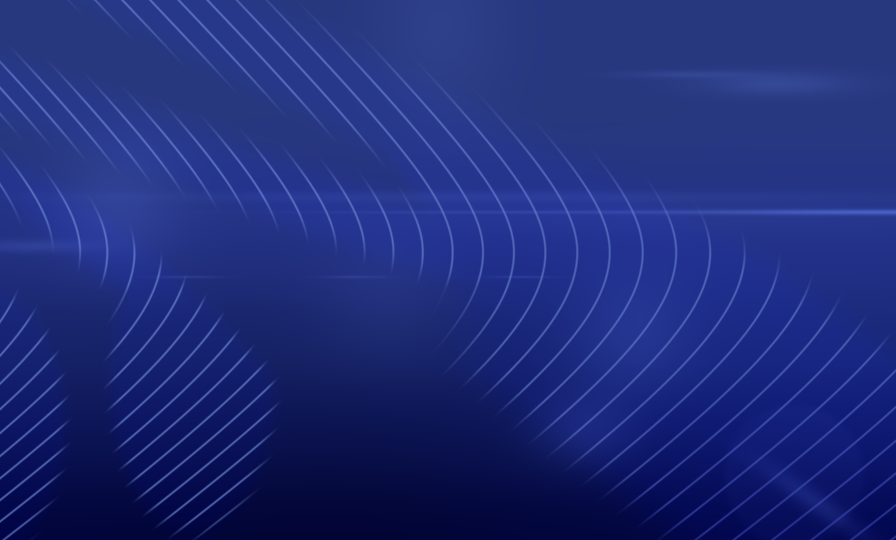
A Shadertoy shader for this background:

```glsl
const float APEX_Y = 0.467;

// Gaussian spot; unequal radii give streaks
float glow(vec2 p, vec2 center, vec2 radius) {
    vec2 q = (p - center) / radius;
    return exp(-dot(q, q));
}

float below(float value, float edge, float soft) {
    return 1.0 - smoothstep(edge - soft, edge + soft, value);
}

float ellipseMask(vec2 p, vec2 center, vec2 radius, float soft) {
    return below(length((p - center) / radius), 1.0, soft);
}

// Hyperbolic bend: x = horizontal setback, y = slope
vec2 bend(float y) {
    float dy = y - APEX_Y;
    float a = dy < 0.0 ? 0.141 : 0.23;
    float k = dy < 0.0 ? 1.0 : 1.42;
    float root = sqrt(dy * dy + a * a);
    return vec2(k * (root - a), k * dy / root);
}

// Repeated curves; x = line coverage, y = curve index
vec2 curveFamily(vec2 p, float startX, float spacing, float growth, float width, float pixel) {
    vec2 b = bend(p.y);
    float u = p.x + b.x - startX;
    float localGap = sqrt(max(spacing * spacing + 4.0 * growth * u, 0.0001));
    float n = 2.0 * u / (spacing + localGap);
    float d = abs(n - round(n)) * localGap / sqrt(1.0 + b.y * b.y);
    return vec2(1.0 - smoothstep(0.0, width + pixel, d), n);
}

// Wide band that sweeps from the upper left to the lower right
float sweepMask(vec2 p, float index) {
    float bulge = max(p.x - 1.196, 0.0);
    float top = smoothstep(-0.01, 0.09, p.y - (0.5 * p.x - 0.277 + 0.276 * bulge * bulge));
    float leftPart = below(p.y, 0.215 + 0.365 * p.x, 0.035);
    float rightPart = smoothstep(-0.02, 0.14, p.x - 0.81 - 1.25 * max(p.y - 0.68, 0.0));
    float upper = below(p.y, 0.5 * p.x - 0.076, 0.035);
    float lower = smoothstep(-0.01, 0.06, p.y - 0.08 - 0.36 * p.x);
    float gap = max(max(upper, lower), smoothstep(-5.0, -4.2, index));
    return top * max(leftPart, rightPart) * gap;
}

// Narrow ribbon on the left, ending in a rounded leaf
float ribbonMask(vec2 p) {
    float top = smoothstep(-0.01, 0.05, p.y - 0.27 - 0.45 * p.x - 0.7 * p.x * p.x);
    float wedge = below(p.y, 0.36 + 0.8 * p.x, 0.035) * below(p.x, 0.49, 0.02);
    float leaf = ellipseMask(p, vec2(0.359, 0.70), vec2(0.153, 0.285), 0.12);
    return top * max(wedge, leaf);
}

vec3 backdrop(float y) {
    vec3 c = mix(vec3(0.155, 0.218, 0.497), vec3(0.135, 0.19, 0.51), smoothstep(0.2, 0.45, y));
    c = mix(c, vec3(0.09, 0.14, 0.41), smoothstep(0.42, 0.66, y));
    c = mix(c, vec3(0.05, 0.085, 0.345), smoothstep(0.62, 0.82, y));
    return mix(c, vec3(0.006, 0.02, 0.235), smoothstep(0.76, 1.0, y));
}

void mainImage(out vec4 fragColor, in vec2 fragCoord) {
    // Height units, y measured downward
    vec2 uv = fragCoord / iResolution.xy;
    vec2 p = vec2(uv.x * 1.67, 1.0 - uv.y);
    float pixel = 1.0 / iResolution.y;
    vec3 haze = vec3(0.065, 0.08, 0.11);
    vec3 color = backdrop(p.y);

    // Broad shade and light
    color *= 1.0 - 0.12 * glow(p, vec2(0.62, 0.95), vec2(0.35, 0.25));
    color += vec3(0.01, 0.02, 0.07) * glow(p, vec2(1.55, 0.75), vec2(0.45, 0.32));
    color += haze * 0.4 * glow(p, vec2(0.82, 0.05), vec2(0.12, 0.16));
    color += haze * 0.7 * glow(p, vec2(0.22, 0.38), vec2(0.12, 0.12));
    color += haze * 0.4 * glow(p, vec2(0.72, 0.56), vec2(0.13, 0.12));
    color += haze * 0.7 * glow(p, vec2(1.18, 0.63), vec2(0.12, 0.11));
    color += haze * 0.8 * glow(p, vec2(1.09, 0.80), vec2(0.10, 0.07));

    // Horizontal streaks
    color += haze * 0.8 * glow(p, vec2(1.45, 0.155), vec2(0.14, 0.022));
    color += haze * 0.6 * glow(p, vec2(1.28, 0.138), vec2(0.12, 0.007));
    color += haze * 0.4 * glow(p, vec2(0.9, 0.365), vec2(0.7, 0.010));
    color += haze * 0.25 * glow(p, vec2(1.2, 0.40), vec2(0.8, 0.035));
    color += haze * 2.0 * glow(p, vec2(1.67, 0.393), vec2(0.36, 0.005));
    color += haze * 0.6 * glow(p, vec2(1.0, 0.393), vec2(0.4, 0.003));
    color += haze * 0.7 * glow(p, vec2(0.05, 0.456), vec2(0.12, 0.012));
    for (int i = 0; i < 3; i++) {
        color += haze * 0.7 * glow(p, vec2(0.35 + 0.31 * float(i), 0.513), vec2(0.06, 0.0025));
    }

    // Faint disc and slanted flare at the lower right
    color += haze * 0.2 * ellipseMask(p, vec2(1.48, 0.88), vec2(0.13), 0.07);
    vec2 q = p - vec2(1.52, 0.93);
    vec2 slanted = vec2(q.x * 0.82 + q.y * 0.57, q.y * 0.82 - q.x * 0.57);
    color += haze * 0.9 * glow(slanted, vec2(0.0), vec2(0.12, 0.02));

    // Curves and the blue tint behind them
    vec2 sweep = curveFamily(p, 1.076, 0.060, 0.00048, 0.0018, pixel);
    vec2 ribbon = curveFamily(p, 0.20, 0.0507, 0.0, 0.0018, pixel);
    float sweepArea = sweepMask(p, sweep.y);
    float leaf = ellipseMask(p, vec2(-0.02, 0.78), vec2(0.14, 0.24), 0.12);
    float ribbonArea = max(ribbonMask(p), leaf);
    color += vec3(-0.002, 0.0, 0.045) * max(sweepArea, ribbonArea);

    vec3 paleLine = vec3(0.44, 0.54, 0.83);
    vec3 deepLine = vec3(0.23, 0.29, 0.72);
    float deepen = smoothstep(0.55, 1.05, p.y) * smoothstep(0.9, 1.4, p.x);
    float sweepFade = mix(0.68, 0.58, smoothstep(0.4, 1.2, p.x));
    color = mix(color, mix(paleLine, deepLine, deepen), sweepFade * sweep.x * sweepArea);
    color = mix(color, paleLine, 0.68 * ribbon.x * ribbonArea);

    fragColor = vec4(clamp(color, 0.0, 1.0), 1.0);
}
```
